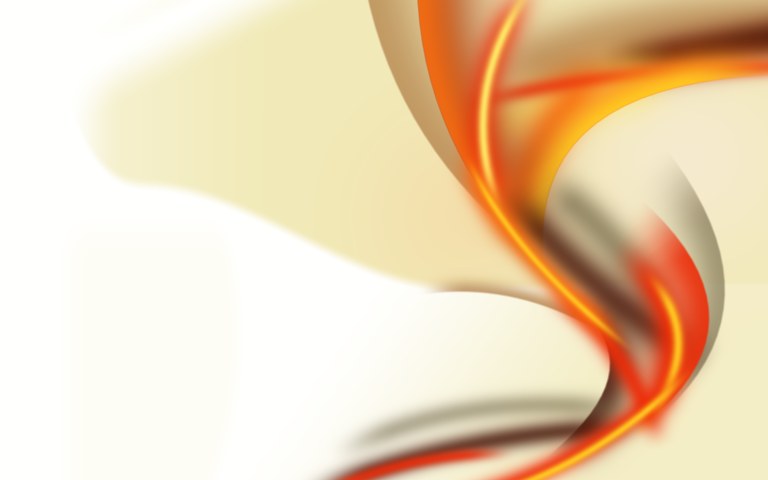
Give the GLSL for this background, as a WebGL 1 fragment shader.

```glsl
precision highp float;
// Fiery translucent ribbons twisting over a soft cream and white backdrop.
uniform vec2 u_resolution;

const vec3 WHITE = vec3(1.0, 1.0, 0.995);
const vec3 CREAM = vec3(0.945, 0.915, 0.72);
const vec3 PEACH = vec3(0.97, 0.80, 0.58);
const vec3 TAN = vec3(0.68, 0.47, 0.25);
const vec3 SMOKE = vec3(0.43, 0.38, 0.26);
const vec3 DARK = vec3(0.27, 0.08, 0.03);
const vec3 RUST = vec3(0.62, 0.20, 0.05);
const vec3 RED = vec3(0.93, 0.17, 0.03);
const vec3 ORANGE = vec3(0.97, 0.43, 0.07);
const vec3 GOLD = vec3(1.0, 0.79, 0.13);
const vec3 LEMON = vec3(1.0, 0.92, 0.40);

vec2 bezier(vec2 a, vec2 b, vec2 c, float t) {
  return mix(mix(a, b, t), mix(b, c, t), t);
}

// Signed distance (positive to the left of travel) and curve parameter.
vec2 curveDistance(vec2 p, vec2 a, vec2 b, vec2 c) {
  const float STEPS = 20.0;
  vec2 best = vec2(10.0, 0.0);
  vec2 start = a;
  for (float i = 0.0; i < STEPS; i++) {
    vec2 end = bezier(a, b, c, (i + 1.0) / STEPS);
    vec2 along = end - start;
    vec2 v = p - start;
    float h = clamp(dot(v, along) / dot(along, along), 0.0, 1.0);
    float d = length(v - along * h);
    float side = along.x * v.y - along.y * v.x;
    if (d < abs(best.x)) best = vec2(side < 0.0 ? -d : d, (i + h) / STEPS);
    start = end;
  }
  return best;
}

float endFade(float t) {
  return smoothstep(0.0, 0.25, t) * smoothstep(1.0, 0.78, t);
}

// Sheet with a crisp edge on the curve; the sign of width picks its side.
vec3 veil(vec3 base, vec2 p, vec2 a, vec2 b, vec2 c, float width, vec3 tint, float alpha) {
  vec2 d = curveDistance(p, a, b, c);
  float x = d.x / width;
  float edge = smoothstep(-0.003, 0.003, d.x * sign(width));
  return mix(base, tint, alpha * edge * exp(-x * x) * endFade(d.y));
}

// Strand that is soft on both sides.
vec3 streak(vec3 base, vec2 p, vec2 a, vec2 b, vec2 c, float width, vec3 tint, float alpha) {
  vec2 d = curveDistance(p, a, b, c);
  float x = d.x / width;
  return mix(base, tint, alpha * exp(-x * x) * endFade(d.y));
}

vec3 backdrop(vec2 p) {
  // Upper cream field with a rounded left lobe.
  float lower = 0.39 + 0.215 * smoothstep(0.95, 0.3, p.x);
  lower += 0.13 * pow(max(0.33 - p.x, 0.0) / 0.17, 3.0);
  float slope = p.y - 0.80 - 0.5 * (p.x - 0.16);
  float upper = smoothstep(0.06, -0.07, slope);
  float wisps = 0.18 * (0.5 + 0.5 * sin(slope * 75.0)) * smoothstep(0.1, 0.4, p.x);
  float field = smoothstep(-0.006, 0.025, p.y - lower) * max(upper, wisps);
  field *= smoothstep(0.13, 0.26, p.x) * mix(0.7, 1.0, smoothstep(0.2, 0.6, p.x));
  // Lower field warms toward the right corner.
  float ground = 0.8 * smoothstep(0.65, 1.4, p.x + 0.7 * (0.3 - p.y));
  float haze = 0.13 * smoothstep(0.1, 0.2, p.x) * smoothstep(0.52, 0.47, p.x + 0.6 * pow(p.y - 0.3, 2.0));
  haze *= smoothstep(0.58, 0.45, p.y);
  vec3 col = mix(WHITE, CREAM, max(field, max(ground, haze)));
  // Pale hollow inside the arch and a peach glow beside the stem.
  vec2 hollow = (p - vec2(1.43, 0.67)) / vec2(0.24, 0.22);
  col = mix(col, vec3(0.965, 0.92, 0.82), 0.85 * exp(-dot(hollow, hollow)));
  vec2 glow = (p - vec2(0.97, 0.55)) / vec2(0.2, 0.2);
  return mix(col, PEACH, 0.35 * exp(-dot(glow, glow)) * field);
}

vec3 upperRibbons(vec3 col, vec2 p) {
  // Band sweeping to the right corner.
  col = streak(col, p, vec2(0.98, 0.80), vec2(1.25, 1.0), vec2(1.85, 0.95), 0.065, TAN, 0.65);
  col = streak(col, p, vec2(1.05, 0.80), vec2(1.35, 0.88), vec2(1.85, 0.95), 0.045, RUST, 0.75);
  col = streak(col, p, vec2(1.25, 0.86), vec2(1.42, 0.90), vec2(1.85, 0.96), 0.035, DARK, 0.75);
  // Glowing arch.
  col = streak(col, p, vec2(0.98, 0.70), vec2(1.14, 0.80), vec2(1.42, 0.86), 0.06, LEMON, 0.7);
  col = streak(col, p, vec2(1.28, 0.86), vec2(1.08, 0.73), vec2(1.06, 0.46), 0.045, ORANGE, 0.85);
  col = streak(col, p, vec2(0.94, 0.77), vec2(1.25, 0.87), vec2(1.80, 0.86), 0.018, RED, 0.75);
  vec2 a = vec2(1.667, 0.845), b = vec2(1.083, 0.844), c = vec2(1.135, 0.44);
  col = veil(col, p, a, b, c, -0.065, ORANGE, 0.9);
  col = veil(col, p, a, b, c, -0.042, GOLD, 0.95);
  // Left sheets falling into the stem.
  col = veil(col, p, vec2(0.74, 1.25), vec2(0.74, 0.78), vec2(1.08, 0.50), 0.12, TAN, 0.7);
  col = veil(col, p, vec2(0.89, 1.25), vec2(0.80, 0.80), vec2(1.10, 0.48), 0.13, RUST, 0.85);
  col = veil(col, p, vec2(0.89, 1.25), vec2(0.80, 0.80), vec2(1.10, 0.48), 0.065, ORANGE, 0.9);
  col = streak(col, p, vec2(1.13, 1.06), vec2(0.92, 0.80), vec2(1.06, 0.51), 0.035, RED, 0.75);
  return streak(col, p, vec2(1.13, 1.06), vec2(0.925, 0.80), vec2(1.06, 0.51), 0.011, LEMON, 0.95);
}

vec3 lowerRibbons(vec3 col, vec2 p) {
  // Smoky outer loop and the fine rim of the lower hollow.
  col = veil(col, p, vec2(1.38, 0.70), vec2(1.65, 0.36), vec2(1.36, 0.12), -0.07, SMOKE, 0.6);
  col = streak(col, p, vec2(1.12, 0.63), vec2(1.28, 0.53), vec2(1.42, 0.30), 0.04, SMOKE, 0.65);
  col = veil(col, p, vec2(0.87, 0.385), vec2(1.08, 0.42), vec2(1.28, 0.29), 0.022, TAN, 0.7);
  // Dark fold, red loop and its bright core.
  col = streak(col, p, vec2(1.04, 0.62), vec2(1.20, 0.40), vec2(1.50, 0.23), 0.045, DARK, 0.8);
  col = veil(col, p, vec2(1.33, 0.59), vec2(1.63, 0.323), vec2(1.32, 0.10), -0.09, RED, 0.9);
  col = streak(col, p, vec2(1.28, 0.50), vec2(1.50, 0.29), vec2(1.32, 0.09), 0.03, RED, 0.9);
  col = streak(col, p, vec2(1.34, 0.44), vec2(1.50, 0.277), vec2(1.31, 0.08), 0.011, GOLD, 0.95);
  // Stem and the inner turn.
  col = veil(col, p, vec2(1.17, 0.38), vec2(1.39, 0.246), vec2(1.13, 0.04), 0.055, DARK, 0.85);
  col = streak(col, p, vec2(1.13, 0.41), vec2(1.30, 0.31), vec2(1.38, 0.06), 0.025, RED, 0.9);
  col = streak(col, p, vec2(0.95, 0.70), vec2(1.06, 0.47), vec2(1.32, 0.27), 0.026, ORANGE, 0.95);
  col = streak(col, p, vec2(0.97, 0.68), vec2(1.06, 0.47), vec2(1.33, 0.26), 0.007, GOLD, 0.9);
  // Tail leaving along the bottom.
  col = streak(col, p, vec2(0.68, 0.04), vec2(0.95, 0.20), vec2(1.36, 0.14), 0.024, SMOKE, 0.5);
  col = streak(col, p, vec2(0.60, -0.05), vec2(0.95, 0.11), vec2(1.36, 0.11), 0.025, DARK, 0.8);
  col = streak(col, p, vec2(0.60, -0.07), vec2(0.80, 0.06), vec2(1.08, 0.055), 0.013, RED, 0.85);
  col = streak(col, p, vec2(0.88, -0.06), vec2(1.20, 0.00), vec2(1.45, 0.24), 0.024, RED, 0.9);
  return streak(col, p, vec2(0.95, -0.05), vec2(1.23, 0.01), vec2(1.45, 0.24), 0.009, GOLD, 0.95);
}

void main() {
  vec2 p = gl_FragCoord.xy / u_resolution.y;
  gl_FragColor = vec4(lowerRibbons(upperRibbons(backdrop(p), p), p), 1.0);
}
```
